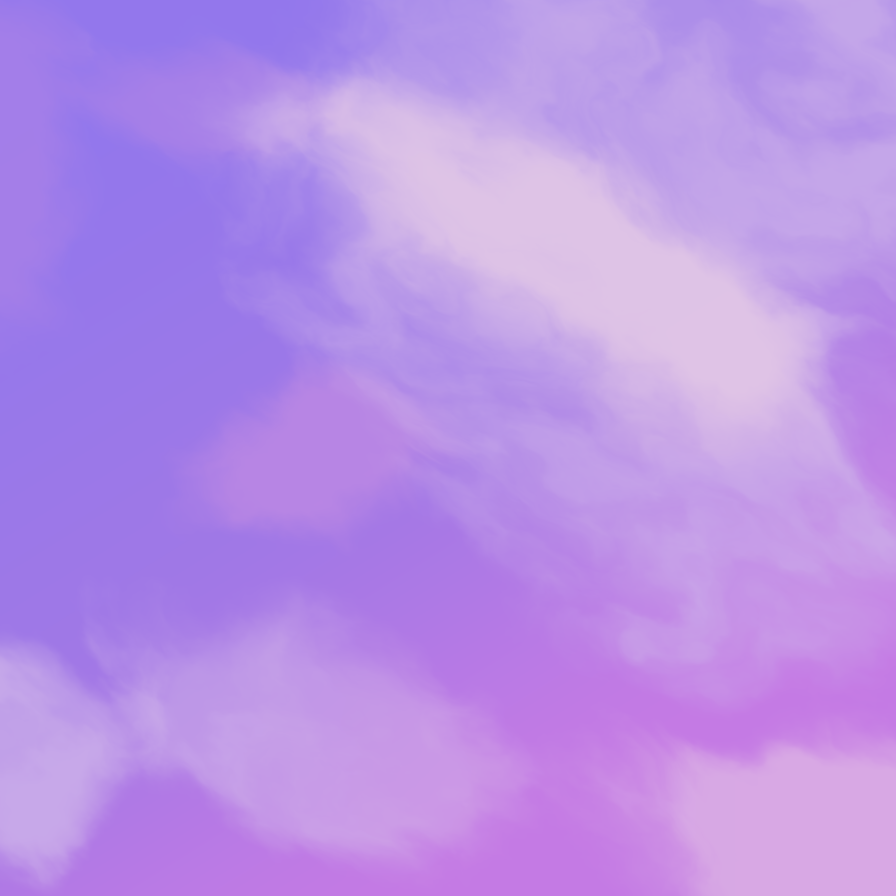
Write a WebGL 1 fragment shader that draws this texture.

```glsl
precision highp float;

uniform vec2 u_resolution;

const vec3 SKY_BLUE = vec3(0.575, 0.468, 0.925);
const vec3 SKY_VIOLET = vec3(0.63, 0.47, 0.90);
const vec3 SKY_ORCHID = vec3(0.77, 0.48, 0.895);
const vec3 CLOUD_LILAC = vec3(0.80, 0.69, 0.915);
const vec3 CLOUD_CREAM = vec3(0.91, 0.81, 0.90);
const vec3 CLOUD_ROSE = vec3(0.86, 0.69, 0.895);
const vec3 WISP_PINK = vec3(0.75, 0.54, 0.89);

float hash(vec2 cell) {
  vec3 q = fract(cell.xyx * vec3(0.1031, 0.1030, 0.0973));
  q += dot(q, q.yzx + 33.33);
  return fract((q.x + q.y) * q.z);
}

float valueNoise(vec2 p) {
  vec2 cell = floor(p);
  vec2 f = fract(p);
  f = f * f * f * (f * (f * 6.0 - 15.0) + 10.0);
  float low = mix(hash(cell), hash(cell + vec2(1.0, 0.0)), f.x);
  float high = mix(hash(cell + vec2(0.0, 1.0)), hash(cell + 1.0), f.x);
  return mix(low, high, f.y);
}

vec2 rotate(vec2 p, float angle) {
  float c = cos(angle);
  float s = sin(angle);
  return vec2(c * p.x + s * p.y, c * p.y - s * p.x);
}

float fbm(vec2 p) {
  float sum = 0.0;
  float amplitude = 0.5;
  for (int i = 0; i < 6; i++) {
    sum += amplitude * valueNoise(p);
    p = rotate(p, 0.6) * 2.03 + 17.3;
    amplitude *= 0.47;
  }
  return sum;
}

// Soft ellipse whose rim is broken up by the roughness value
float puff(vec2 p, vec2 center, vec2 radii, float angle, float roughness) {
  float inside = 1.0 - length(rotate(p - center, angle) / radii);
  return smoothstep(-0.08, 0.5, inside + roughness);
}

float join(float a, float b) {
  return 1.0 - (1.0 - a) * (1.0 - b);
}

vec3 skyColor(vec2 p) {
  float t = 0.5 * p.x + 0.8 * (1.0 - p.y);
  vec3 upper = mix(SKY_BLUE, SKY_VIOLET, smoothstep(0.1, 0.75, t));
  return mix(upper, SKY_ORCHID, smoothstep(0.58, 1.06, t));
}

void main() {
  vec2 p = gl_FragCoord.xy / u_resolution;

  // Drifting turbulence, stretched along the falling diagonal
  vec2 grain = rotate(p, -0.55) * vec2(4.5, 7.0);
  vec2 drift = vec2(fbm(grain + 3.1), fbm(grain + 41.7)) - 0.48;
  vec2 q = p + 0.13 * drift;
  float billow = fbm(grain + 1.5 * drift + 9.2);
  float roughness = 1.1 * (billow - 0.48);

  // Great bank across the upper right
  float bank = puff(q, vec2(0.66, 0.66), vec2(0.52, 0.25), -0.62, roughness);
  bank = join(bank, puff(q, vec2(0.83, 0.91), vec2(0.38, 0.26), -0.2, roughness));
  bank = join(bank, puff(q, vec2(0.82, 0.40), vec2(0.30, 0.15), -0.35, roughness));

  // Smaller clouds along the bottom
  float low = puff(q, vec2(0.34, 0.18), vec2(0.27, 0.13), -0.55, roughness);
  low = join(low, puff(q, vec2(-0.02, 0.15), vec2(0.12, 0.11), 0.0, roughness));
  low = join(low, puff(q, vec2(0.95, 0.03), vec2(0.32, 0.15), -0.1, roughness));

  // Thin pink wisps
  float wisp = puff(q, vec2(0.36, 0.49), vec2(0.22, 0.10), 0.4, roughness);
  wisp = join(wisp, 0.55 * puff(q, vec2(0.25, 0.87), vec2(0.15, 0.08), -0.1, roughness));
  wisp = join(wisp, 0.5 * puff(q, vec2(0.0, 0.83), vec2(0.10, 0.20), -0.2, roughness));

  // Varying thickness lets the sky show through
  float thickness = smoothstep(0.27, 0.62, fbm(grain * 0.9 + 2.0 * drift + 23.0));
  float core = puff(q, vec2(0.66, 0.69), vec2(0.37, 0.16), -0.55, 0.6 * roughness);
  float bankCover = bank * mix(mix(0.4, 0.82, thickness), 0.95, 0.75 * core);
  float lowCover = low * mix(0.55, 0.85, thickness);

  vec3 bankColor = mix(CLOUD_LILAC, CLOUD_CREAM, 0.85 * core);
  vec3 lowColor = mix(CLOUD_LILAC, CLOUD_ROSE, smoothstep(0.1, 0.9, p.x));

  vec3 color = skyColor(p);
  color = mix(color, WISP_PINK, 0.75 * wisp);
  color = mix(color, lowColor, lowCover);
  color = mix(color, bankColor, bankCover);
  gl_FragColor = vec4(color, 1.0);
}
```
